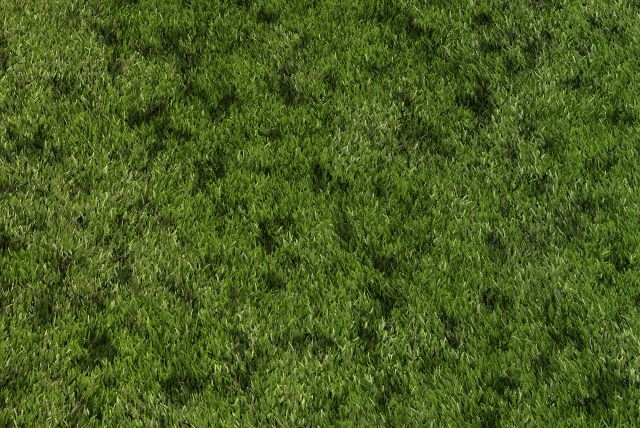
A Shadertoy shader for this texture:

```glsl
// A sunlit lawn: dense short grass blades with dark gaps and dry straw patches.

const int LAYERS = 14;
const vec2 CELL = vec2(0.013, 0.024);

const vec3 GAP    = vec3(0.05, 0.10, 0.02);
const vec3 SHADE  = vec3(0.16, 0.23, 0.05);
const vec3 LEAF   = vec3(0.25, 0.35, 0.08);
const vec3 SUNLIT = vec3(0.39, 0.50, 0.14);
const vec3 STRAW  = vec3(0.40, 0.43, 0.24);
const vec3 GLINT  = vec3(0.62, 0.67, 0.42);

vec4 hash4(vec2 p) {
    vec4 q = fract(p.xyxy * vec4(0.1031, 0.1030, 0.0973, 0.1099));
    q += dot(q, q.wzxy + 33.33);
    return fract((q.xxyz + q.yzzw) * q.zywx);
}

float valueNoise(vec2 p) {
    vec2 cell = floor(p), f = fract(p);
    f = f * f * (3.0 - 2.0 * f);
    float low  = mix(hash4(cell).x, hash4(cell + vec2(1, 0)).x, f.x);
    float high = mix(hash4(cell + vec2(0, 1)).x, hash4(cell + vec2(1, 1)).x, f.x);
    return mix(low, high, f.y);
}

float fbm(vec2 p) {
    return 0.55 * valueNoise(p) + 0.3 * valueNoise(p * 2.1 + 17.0)
         + 0.15 * valueNoise(p * 4.3 + 41.0);
}

// Green from deep shadow (0) to full sun (1).
vec3 greenRamp(float tone) {
    vec3 color = mix(GAP, SHADE, smoothstep(0.0, 0.2, tone));
    color = mix(color, LEAF, smoothstep(0.2, 0.5, tone));
    return mix(color, SUNLIT, smoothstep(0.5, 0.85, tone));
}

// Dry blades are straw, a few of them pale glints.
vec3 bladeColor(float tone, float pick, float dryShare) {
    if (pick < dryShare * 0.3) return GLINT;
    if (pick < dryShare) return STRAW;
    return greenRamp(tone);
}

// Returns coverage in x and position from root to tip in y.
vec2 blade(vec2 d, float angle, float halfLength, float halfWidth, float bend, float px) {
    vec2 dir = vec2(sin(angle), cos(angle));
    vec2 local = vec2(dot(d, vec2(dir.y, -dir.x)), dot(d, dir));
    float along = clamp(local.y / halfLength * 0.5 + 0.5, 0.0, 1.0);
    local.x -= bend * halfLength * (along * along - 0.33);
    float side = abs(local.x) - halfWidth * (1.0 - 0.65 * along * along);
    float dist = max(side, abs(local.y) - halfLength);
    return vec2(clamp(0.5 - dist / px, 0.0, 1.0), along);
}

// Paints one jittered grid of blades over the color below.
vec3 paintLayer(vec3 color, vec2 p, float layer, float px) {
    vec2 shifted = p + vec2(0.37, 0.71) * layer;
    vec2 home = floor(shifted / CELL);
    for (int j = 1; j >= -1; j--)
    for (int i = -1; i <= 1; i++) {
        vec2 id = home + vec2(i, j);
        vec4 place = hash4(id + layer * 57.0);
        vec4 look = hash4(id + layer * 57.0 + 300.5);
        vec2 d = shifted - (id + place.xy) * CELL;
        vec2 root = p - d;

        float clump = fbm(root * 19.0);
        float dryness = fbm(root * 5.0 + 60.0);
        float lean = (valueNoise(root * 9.0 + 80.0) - 0.5) * 0.6 + 0.08;
        float spread = place.z * 2.0 - 1.0;
        float angle = lean + 0.85 * spread * abs(spread);
        float halfLength = mix(0.006, 0.013, place.w);
        float halfWidth = mix(0.0012, 0.0024, look.x);
        vec2 shape = blade(d, angle, halfLength, halfWidth, look.y - 0.5, px);

        float tone = look.z + 0.7 * (clump - 0.5);
        float dryShare = mix(0.06, 0.38, smoothstep(0.35, 0.7, dryness));
        vec3 tint = bladeColor(tone, look.w, dryShare);
        tint *= mix(0.78, 1.32, shape.y) * mix(0.6, 1.04, smoothstep(0.22, 0.46, clump));
        color = mix(color, tint, shape.x);
    }
    return color;
}

void mainImage(out vec4 fragColor, in vec2 fragCoord) {
    vec2 canvas = fragCoord / iResolution.y;

    // Blades shrink gently toward the far, upper edge.
    float depth = 1.0 + 0.22 * canvas.y;
    vec2 p = canvas * depth + 3.0;
    float px = depth / iResolution.y;

    vec3 color = GAP;
    for (int k = 0; k < LAYERS; k++)
        color = paintLayer(color, p, float(k), px);

    // Broad uneven light, slightly yellower on the left.
    color *= mix(0.88, 1.12, fbm(canvas * 3.5 + 9.0));
    color *= mix(vec3(1.05, 1.01, 0.96), vec3(0.96, 1.0, 1.04), canvas.x / 1.5);
    fragColor = vec4(color, 1.0);
}
```
